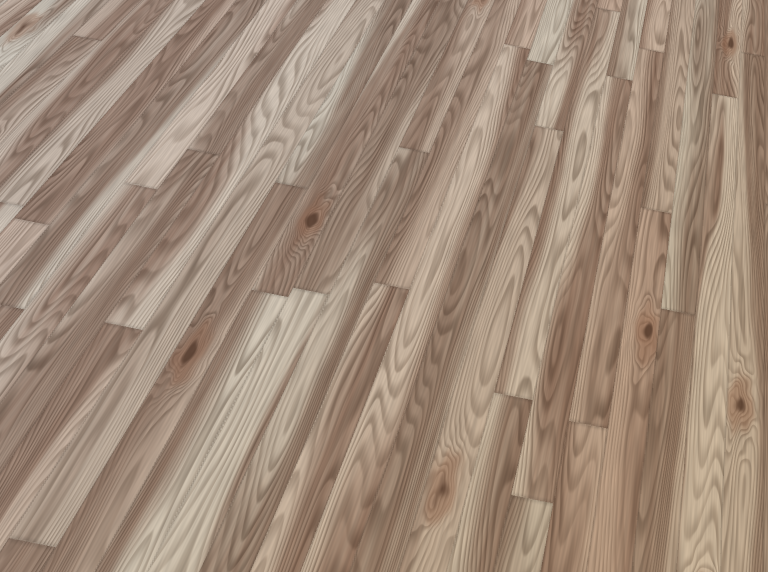
Reproduce this texture procedurally as a WebGL 2 fragment shader.

```glsl
#version 300 es
precision highp float;
// Strip wood floor seen at a slant: a projective map turns the canvas into
// floor units (one unit = one strip width), hashed strips get their own tone,
// and contour lines of stretched gradient noise make the grain, with knots.

#define VANISH vec2(1.342, 2.115)  // where the strips converge, canvas heights
#define TILT 0.2                   // slope of the end joints
#define STRIP 0.0355               // strip width on the floor
#define STRETCH 48.0               // floor length scale
#define RINGS 10.0                 // mean growth rings per strip
#define KNOT_SHARE 0.3             // share of strips with a knot
#define GRAIN_DEPTH 0.24
#define SAPWOOD vec3(0.745, 0.715, 0.655)
#define TANWOOD vec3(0.680, 0.610, 0.545)
#define HEARTWOOD vec3(0.525, 0.440, 0.380)
#define KNOTWOOD vec3(0.31, 0.22, 0.17)

uniform vec2 u_resolution;
out vec4 outColor;

vec2 hash2(vec2 p) {
  vec3 q = fract(p.xyx * vec3(0.1031, 0.1030, 0.0973));
  q += dot(q, q.yzx + 33.33);
  return fract((q.xx + q.yz) * q.zy);
}

// Gradient noise, about -0.7 to 0.7
float corner(vec2 cell, vec2 offset) {
  float angle = 6.2832 * hash2(cell).x;
  return dot(vec2(cos(angle), sin(angle)), offset);
}

float gnoise(vec2 p) {
  vec2 i = floor(p), f = fract(p), e = vec2(0.0, 1.0);
  vec2 s = f * f * f * (f * (f * 6.0 - 15.0) + 10.0);
  return mix(mix(corner(i, f), corner(i + e.yx, f - e.yx), s.x),
             mix(corner(i + e.xy, f - e.xy), corner(i + e.yy, f - e.yy), s.x), s.y);
}

// Canvas position to floor position: x across the strips, y along them
vec2 toFloor(vec2 p) {
  vec2 d = VANISH - p;
  float depth = d.y + TILT * d.x;
  return vec2(-d.x / (depth * STRIP) + 0.1, STRETCH / depth);
}

// Growth ring: slow darkening, then a sharp edge; flat where too fine to draw
float ringLine(float field) {
  float t = fract(field), w = fwidth(field);
  float line = smoothstep(0.25, 0.8, t) * (1.0 - smoothstep(0.84, 1.0, t));
  return mix(line, 0.38, smoothstep(0.45, 1.1, w));
}

vec3 floorColor(vec2 p) {
  // Strip lanes, each cut to its own length and offset
  vec2 plank = toFloor(p);
  float lane = floor(plank.x);
  vec2 laneRnd = hash2(vec2(lane + 70.0, 5.0));
  float len = mix(13.0, 19.0, laneRnd.x);
  float along = plank.y / len + laneRnd.y;
  vec2 id = vec2(lane + 90.0, floor(along) + 20.0);
  vec2 q = vec2(fract(plank.x), fract(along) * len);
  vec2 tone = hash2(id), kind = hash2(id + 31.7), spot = hash2(id + 57.3);
  vec2 seed = floor(hash2(id + 11.9) * 400.0);

  // Knot: oval distance with a rough rim
  vec2 k = q - vec2(mix(0.25, 0.75, spot.x), len * mix(0.15, 0.85, spot.y));
  float hasKnot = step(kind.y, KNOT_SHARE);
  float knotDist = length(k * vec2(1.0, 0.45)) + 0.16 * gnoise(q * vec2(4.0, 2.0) + seed);
  float swirl = hasKnot * exp(-knotDist * knotDist * 7.0);

  // Ring field: a lean across the strip, broad bends and small wobble
  float side = tone.y < 0.5 ? -1.0 : 1.0;
  float bend = gnoise(q * vec2(0.95, 0.13) + seed);
  float wobble = gnoise(q * vec2(3.0, 0.5) + seed + 7.0);
  float density = RINGS * mix(0.75, 1.25, kind.x);
  float field = density * (0.6 * side * q.x + 1.1 * bend + 0.07 * wobble + 0.6 * swirl);
  float ring = ringLine(field);
  float fade = 0.75 + 0.7 * gnoise(q * vec2(2.0, 0.3) + seed + 43.0);

  // Pale sapwood to dark heartwood, the border following the grain
  float border = side * (q.x - 0.5) + 1.1 * bend + 0.12 * wobble;
  float soft = mix(0.12, 0.5, spot.y);
  float heart = smoothstep(-soft, soft, border - 0.08 + 1.1 * (kind.x - 0.5));
  float streak = gnoise(q * vec2(6.0, 0.16) + seed + 19.0);
  heart = clamp(heart * (0.82 + 0.5 * streak), 0.0, 1.0);
  vec3 color = mix(SAPWOOD, TANWOOD, tone.x);
  color = mix(color, HEARTWOOD, heart);
  color *= mix(vec3(1.0), vec3(1.02, 0.98, 0.97), spot.x);

  // Rings, fine pores and knot cores
  float pores = gnoise(q * vec2(20.0, 1.2) + seed);
  color *= 1.0 - GRAIN_DEPTH * fade * ring * vec3(0.9, 1.0, 1.08);
  color *= 1.0 + 0.11 * pores;
  color = mix(color, KNOTWOOD * 1.7, 0.45 * hasKnot * smoothstep(0.45, 0.2, knotDist));
  color = mix(color, KNOTWOOD, 0.8 * hasKnot * smoothstep(0.16, 0.03, knotDist));

  // Hairline seams between strips and at their ends
  vec2 edge = min(q, vec2(1.0, len) - q);
  vec2 seam = 1.0 - smoothstep(vec2(0.0), vec2(0.04, 0.10), edge);
  return color * (1.0 - 0.10 * max(seam.x, seam.y));
}

void main() {
  // Four samples per pixel smooth the strip edges and rings
  vec3 color = vec3(0.0);
  for (int i = 0; i < 4; i++) {
    vec2 offset = vec2(i & 1, i >> 1) * 0.5 - 0.25;
    color += 0.25 * floorColor((gl_FragCoord.xy + offset) / u_resolution.y);
  }

  // Cool window light at upper left, warm shade at lower right
  vec2 p = gl_FragCoord.xy / u_resolution.y;
  float shade = smoothstep(-0.8, 1.2, p.x - p.y);
  color *= mix(vec3(1.06, 1.08, 1.12), vec3(1.04, 1.01, 0.95), shade);
  outColor = vec4(clamp(color, 0.0, 1.0), 1.0);
}
```
